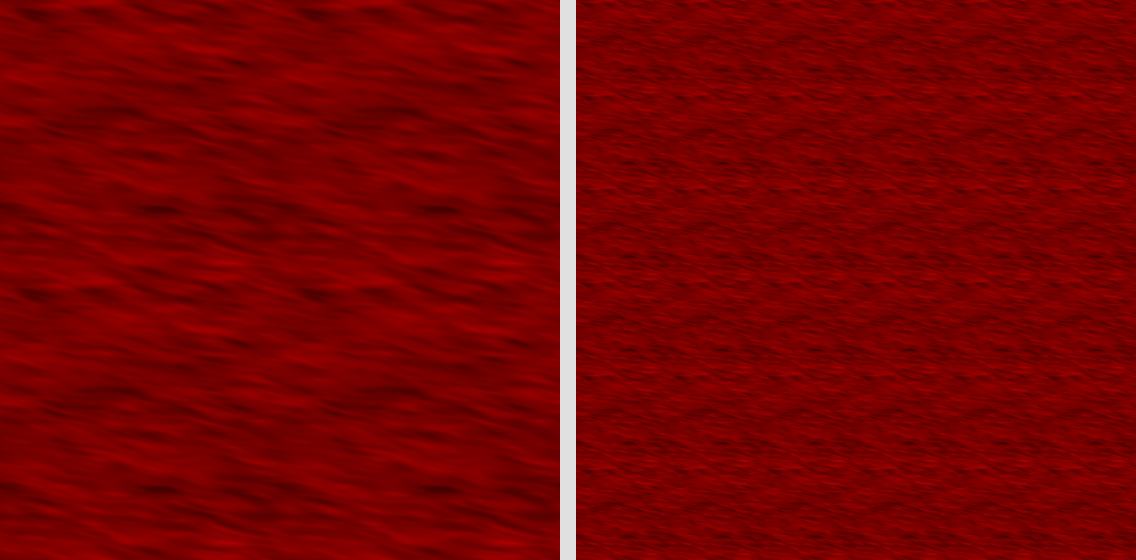
Left: one tile. Right: repeated 3 by 3.
Write a WebGL 1 fragment shader that draws this texture.

```glsl
precision highp float;

uniform vec2 u_resolution;

const float TAU = 6.2831853;
const float REPEATS = 2.0;          // whole tiles across the canvas
const float BASE_RED = 0.475;
const float DARKEST = 0.28;
const float BRIGHTEST = 0.66;

// Cells per tile (x, y) and rows each streak drops across one tile
const vec3 BROAD_GRID = vec3(4.0, 11.0, 2.0);
const vec3 STREAK_GRID = vec3(7.0, 26.0, 5.0);
const vec3 FINE_GRID = vec3(12.0, 50.0, 9.0);
const float BROAD_GAIN = 0.042;
const float STREAK_GAIN = 0.098;
const float FINE_GAIN = 0.076;

const float STREAK_THINNESS = 1.4;
const float TILT_SPREAD = 0.5;
const float WAVE_LARGE = 0.004;
const float WAVE_SMALL = 0.002;

vec4 hash4(vec2 cell, float seed) {
    vec4 h = fract(vec4(cell.xyx, cell.y + seed) * vec4(0.1031, 0.1030, 0.0973, 0.1099) + seed * 0.137);
    h += dot(h, h.wzxy + 33.33);
    return fract((h.xxyz + h.yzzw) * h.zywx);
}

// Wraps a cell of the slanted grid back into one tile
vec2 wrapCell(vec2 cell, vec3 grid) {
    cell -= floor((cell.x + 0.5) / grid.x) * grid.xz;
    cell.y -= grid.y * floor((cell.y + 0.5) / grid.y);
    return floor(cell + 0.5);
}

// Cellular noise: one soft, tilted, light or dark streak per cell
float streaks(vec2 p, vec3 grid, float seed) {
    vec2 q = vec2(p.x * grid.x, p.y * grid.y + p.x * grid.z);
    vec2 home = floor(q);
    float total = 0.0;
    for (int j = -1; j <= 1; j++) {
        for (int i = -1; i <= 1; i++) {
            vec2 cell = home + vec2(float(i), float(j));
            vec4 rnd = hash4(wrapCell(cell, grid), seed);
            vec2 d = q - cell - rnd.xy;
            d.y = (d.y + (rnd.z - 0.5) * 2.0 * TILT_SPREAD * d.x) * STREAK_THINNESS;
            float falloff = max(0.0, 1.0 - dot(d, d));
            total += (rnd.w * 2.0 - 1.0) * falloff * falloff;
        }
    }
    return total;
}

// Layered sines bend the streaks gently
vec2 bend(vec2 p) {
    float large = sin(TAU * (2.0 * p.x + 3.0 * p.y));
    float small = sin(TAU * (3.0 * p.x - 5.0 * p.y) + 1.7);
    return p + vec2(0.0, WAVE_LARGE * large + WAVE_SMALL * small);
}

void main() {
    vec2 uv = gl_FragCoord.xy / u_resolution;
    vec2 p = bend(fract(uv * REPEATS));

    float red = BASE_RED;
    red += BROAD_GAIN * streaks(p, BROAD_GRID, 3.0);
    red += STREAK_GAIN * streaks(p, STREAK_GRID, 11.0);
    red += FINE_GAIN * streaks(p, FINE_GRID, 23.0);

    gl_FragColor = vec4(clamp(red, DARKEST, BRIGHTEST), 0.0, 0.0, 1.0);
}
```
